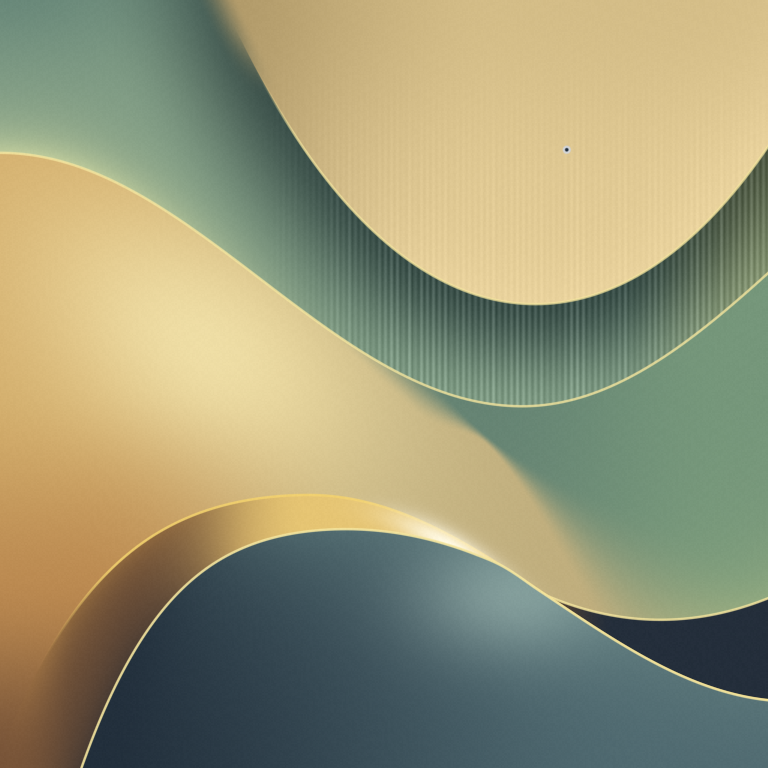
Give the GLSL for this background, as a Shadertoy shader.

```glsl
#define STRIPES 128.0
#define LINE_WIDTH 0.0016
#define CREAM vec3(0.87, 0.78, 0.57)
#define SAGE vec3(0.50, 0.61, 0.52)
#define DEEP_GREEN vec3(0.22, 0.30, 0.28)
#define KHAKI vec3(0.75, 0.68, 0.49)
#define GOLD vec3(0.82, 0.67, 0.41)
#define BROWN vec3(0.47, 0.33, 0.22)
#define NIGHT vec3(0.13, 0.18, 0.23)
#define STEEL vec3(0.36, 0.47, 0.48)
#define RIM vec3(0.96, 0.90, 0.62)

float hash(float n) { return fract(sin(n * 91.17) * 4375.5); }

float grain(vec2 p) { return fract(sin(dot(p, vec2(127.1, 311.7))) * 4375.5); }

// Heights of the wave outlines
float discCurve(float x) {
    float q = (x - 0.697) * (x - 0.697);
    return 0.604 + q * (2.05 + 2.0 * q);
}

float bandCurve(float x) {
    float rise = max(x - 0.68, 0.0);
    return 0.636 + 0.165 * cos(3.14159 * x / 0.68) + 0.23 * rise * rise;
}

float basinCurve(float x) { return 0.193 + 1.43 * (x - 0.86) * (x - 0.86); }

float crestCurve(float x) {
    float d = x - 0.402, q = d * d;
    return d < 0.0 ? 0.3555 - q * (1.02 + 6.6 * q)
                   : 0.221 + 0.1345 * cos(3.14159 * d / 0.63);
}

float hillCurve(float x) {
    float d = x - 0.45, q = d * d;
    float hill = 0.311 - q * (1.15 + (d < 0.0 ? 12.5 * q : 0.0));
    return mix(hill, crestCurve(x), smoothstep(0.62, 0.70, x));
}

// Height difference turned into an approximate distance
float toDistance(float h) {
    return h / max(length(vec2(dFdx(h), dFdy(h))) * iResolution.y, 0.5);
}

float above(float d) {
    float aa = 0.8 / iResolution.y;
    return smoothstep(-aa, aa, d);
}

float rim(float d) {
    float aa = 0.8 / iResolution.y;
    return 1.0 - smoothstep(LINE_WIDTH - aa, LINE_WIDTH + aa, abs(d));
}

float blob(vec2 p, vec2 radius) { p /= radius; return exp(-dot(p, p)); }

void mainImage(out vec4 fragColor, in vec2 fragCoord) {
    vec2 uv = fragCoord / iResolution.xy;
    float x = uv.x, y = uv.y;
    float disc = toDistance(y - discCurve(x));
    float band = toDistance(y - bandCurve(x));
    float basin = toDistance(y - basinCurve(x));
    float crest = toDistance(y - crestCurve(x));
    float hill = toDistance(y - hillCurve(x));

    // Fine vertical ribs
    float wobble = hash(floor(x * STRIPES)) - 0.5;
    float ribs = sin(6.28318 * x * STRIPES) * (0.7 + 0.6 * wobble) + 0.4 * wobble;

    // Green band, shaded beneath the disc and lit along its lower rim
    vec3 color = mix(DEEP_GREEN, SAGE, smoothstep(-0.02, 0.14, -disc));
    color = mix(color, vec3(0.36, 0.49, 0.45), 0.7 * blob(uv - vec2(0.0, 1.03), vec2(0.25, 0.1)));
    color += vec3(0.25, 0.19, 0.09) * exp(-max(band, 0.0) / 0.035) * smoothstep(0.5, 0.05, x);
    color += vec3(0.08, 0.04, -0.02) * smoothstep(0.8, 1.0, x);
    color += 0.075 * ribs * smoothstep(0.32, 0.55, x);

    // Cream disc, its edge blurred near the top
    vec3 cream = mix(vec3(0.73, 0.64, 0.45), CREAM, smoothstep(0.25, 0.66, x));
    cream = mix(cream, vec3(0.93, 0.84, 0.63), 0.8 * exp(-max(disc, 0.0) / 0.09) * smoothstep(0.35, 0.6, x));
    cream -= 0.04 * smoothstep(0.75, 1.0, y);
    cream += 0.018 * ribs * smoothstep(0.98, 0.68, y);
    float blur = 0.025 * smoothstep(0.87, 0.97, y);
    color = mix(color, cream, mix(above(disc), smoothstep(-0.03, 0.02, disc), blur / 0.025));
    color = mix(color, RIM, 0.75 * rim(disc) * smoothstep(0.92, 0.8, y));

    // Small bead on the disc
    float bead = length(uv - vec2(0.738, 0.805));
    color = mix(color, vec3(0.82, 0.83, 0.84), 1.0 - smoothstep(0.004, 0.0065, bead));
    color = mix(color, NIGHT, 1.0 - smoothstep(0.001, 0.0035, bead));

    // Sand slope with a diagonal highlight
    vec3 sand = mix(GOLD, KHAKI, smoothstep(0.1, 0.55, x));
    vec2 g = uv - vec2(0.27, 0.55);
    g = vec2(0.83 * g.x - 0.56 * g.y, 0.56 * g.x + 0.83 * g.y);
    sand = mix(sand, vec3(0.95, 0.89, 0.67), 0.9 * blob(g, vec2(0.27, 0.16)));
    sand = mix(sand, vec3(0.70, 0.49, 0.28), 0.75 * smoothstep(0.5, 0.2, y) * smoothstep(0.45, 0.1, x));
    sand = mix(sand, BROWN, smoothstep(0.25, 0.0, y) * smoothstep(0.4, 0.1, x));

    // Green slope dissolving into the sand
    vec3 slope = mix(vec3(0.39, 0.51, 0.45), vec3(0.46, 0.59, 0.48), smoothstep(0.6, 0.95, x));
    slope += vec3(0.10, 0.07, 0.02) * exp(-max(basin, 0.0) / 0.06);
    float fold = 0.75 * (y - 0.49 + 0.87 * (x - 0.56) - 0.3 * (x - 0.56) * (x - 0.56));
    float soft = 0.004 + 0.20 * smoothstep(0.62, 0.95, x) + 0.03 * smoothstep(0.64, 0.54, x);
    vec3 field = mix(sand, slope, smoothstep(-soft, 0.3 * soft + 0.003, fold));
    color = mix(field, color, above(band));
    color = mix(color, RIM, 0.8 * rim(band));

    // Dark basin at the right
    vec3 dark = mix(vec3(0.32, 0.25, 0.20), vec3(0.14, 0.18, 0.23), smoothstep(0.71, 0.80, x));
    float right = step(0.66, x);
    color = mix(color, dark, right * (1.0 - above(basin)));
    color = mix(color, RIM, 0.85 * right * rim(basin));

    // Golden crescent
    vec3 crescent = mix(BROWN, vec3(0.90, 0.77, 0.45), smoothstep(0.16, 0.40, x));
    crescent = mix(crescent, vec3(0.72, 0.52, 0.27), 0.65 * exp(min(crest, 0.0) / 0.025) * smoothstep(0.3, 0.16, x));
    crescent = mix(crescent, vec3(0.28, 0.23, 0.20), exp(-max(hill, 0.0) / 0.045) * smoothstep(0.33, 0.14, x));
    color = mix(color, crescent, (1.0 - above(crest)) * smoothstep(0.0, 0.10, x));
    color = mix(color, vec3(0.95, 0.82, 0.43), 0.9 * rim(crest) * smoothstep(0.05, 0.16, x));
    color = mix(color, vec3(1.0, 0.98, 0.90), blob(vec2(x - 0.59, crest + 0.012), vec2(0.075, 0.018)));

    // Blue hill
    vec3 blue = mix(NIGHT, vec3(0.30, 0.40, 0.43), smoothstep(0.08, 0.85, x));
    blue = mix(blue, STEEL, 0.75 * exp(min(hill, 0.0) / 0.10) * smoothstep(0.15, 0.45, x));
    blue += vec3(0.19, 0.19, 0.16) * blob(uv - vec2(0.66, 0.22), vec2(0.13, 0.08));
    color = mix(blue, color, above(hill));
    color = mix(color, RIM, 0.9 * rim(hill));

    color += 0.012 * (grain(floor(uv * 512.0)) - 0.5);
    fragColor = vec4(clamp(color, 0.0, 1.0), 1.0);
}
```
